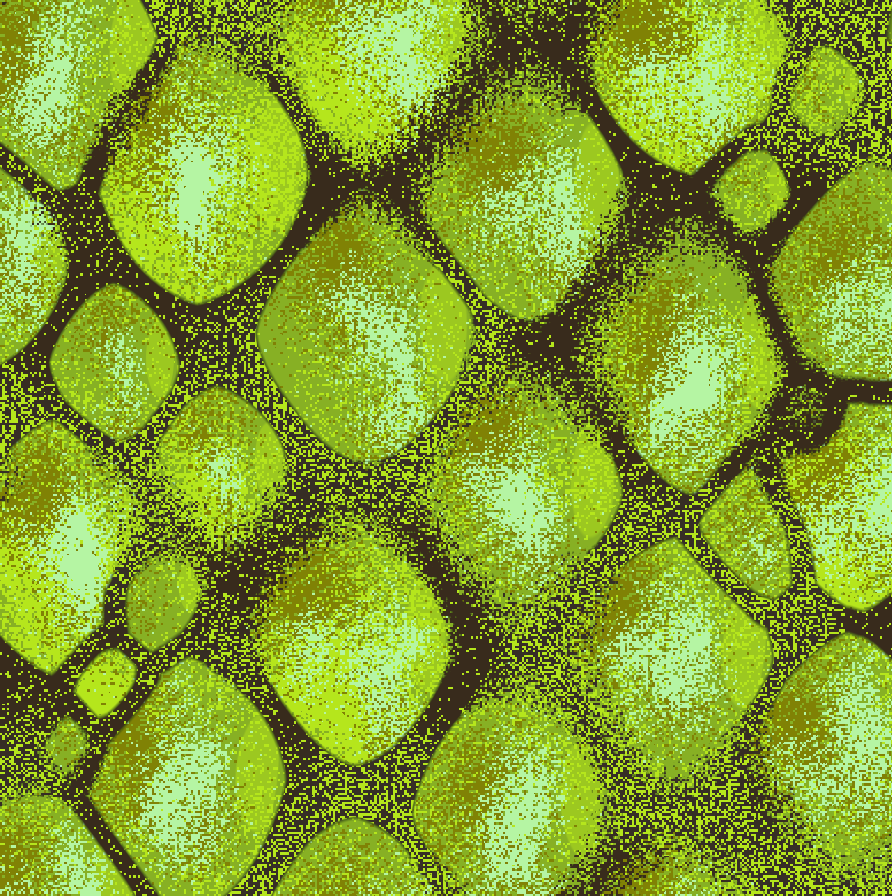
A Shadertoy shader for this pattern:

```glsl
const vec3 GROUT = vec3(0.21, 0.18, 0.15);
const vec3 UMBER = vec3(0.22, 0.17, 0.11);
const vec3 GREEN = vec3(0.53, 0.69, 0.14);
const vec3 LIME = vec3(0.71, 0.90, 0.11);
const vec3 OLIVE = vec3(0.50, 0.51, 0.02);
const vec3 MINT = vec3(0.71, 0.96, 0.64);
const vec3 SHADE = vec3(0.20, 0.27, 0.08);
const float GRAINS = 390.0;

struct Nearest {
    float dist;
    float second;
    vec2 local;
    float radius;
    float seed;
};

float hash(vec2 p) {
    return fract(sin(dot(p, vec2(127.1, 311.7))) * 43758.545);
}

float noise(vec2 p) {
    vec2 i = floor(p), f = fract(p);
    f = f * f * (3.0 - 2.0 * f);
    return mix(mix(hash(i), hash(i + vec2(1, 0)), f.x),
               mix(hash(i + vec2(0, 1)), hash(i + vec2(1, 1)), f.x), f.y);
}

// Random signed offset for one scale
vec2 scatter(float seed) {
    return vec2(hash(vec2(seed, 1.3)), hash(vec2(seed, 7.9))) - 0.5;
}

// Speckle covering the given share of the grains
float stipple(vec2 cell, float seed, float amount) {
    return step(hash(cell + seed * 17.3), amount);
}

float blob(vec2 q, vec2 centre, vec2 tightness) {
    vec2 d = (q - centre) * tightness;
    return exp(-dot(d, d));
}

// Rounded diamond competing for the nearest two places
void addScale(inout Nearest n, vec2 p, vec2 centre, float radius, float seed) {
    vec2 q = (p - centre) / (radius * vec2(1.0, 1.23));
    vec2 a = pow(abs(q) + 1e-4, vec2(1.45));
    float d = (pow(a.x + a.y, 1.0 / 1.45) - 1.0) * radius;
    if (d < n.dist) {
        n = Nearest(d, n.dist, q, radius, seed);
    } else {
        n.second = min(n.second, d);
    }
}

// Row of scales whose size and spacing change by a ratio
void addChain(inout Nearest n, vec2 p, vec2 centre, vec2 stride, float radius, float ratio, int count, float seed) {
    for (int i = 0; i < count; i++) {
        addScale(n, p, centre, radius, seed + float(i));
        centre += stride;
        stride *= ratio;
        radius *= ratio;
    }
}

// Slanted lattice, squeezed towards the middle at both sides
void addLattice(inout Nearest n, vec2 p) {
    for (int row = -3; row <= 3; row++) {
        for (int col = -3; col <= 4; col++) {
            if (row == 1 && col < 1) continue;
            float seed = float(col) * 3.7 + float(row) * 11.9 + 60.0;
            vec2 c = vec2(0.404, 0.375) + float(col) * vec2(0.178, 0.180) + float(row) * vec2(-0.185, 0.160);
            float side = smoothstep(0.27, 0.44, abs(c.x - 0.5));
            c += side * vec2(0.02, -0.09 * sin(5.4 * (c.y - 0.5)));
            addScale(n, p, c + 0.014 * scatter(seed), mix(0.111, 0.123, hash(vec2(seed, 4.1))), seed);
        }
    }
}

vec3 scaleColour(Nearest n, vec2 p, vec2 cell) {
    vec2 q = n.local + 0.35 * (vec2(noise(p * 21.0), noise(p * 21.0 + 40.0)) - 0.5);
    float large = smoothstep(0.055, 0.10, n.radius);
    vec2 shift = scatter(n.seed), drift = scatter(n.seed + 31.0);
    vec3 col = GREEN;

    // Pale lens on the right flank
    float lens = length((n.local - vec2(0.70, -0.08)) * vec2(4.8, 2.2));
    col = mix(col, mix(GREEN, LIME, 0.45), smoothstep(1.05, 0.95, lens));

    // Lime dust, olive shadow and mint bloom
    float flood = step(0.72, hash(vec2(n.seed, 9.2)));
    float dust = mix(0.02, 0.42, noise(p * 13.0)) + flood * 0.8 * blob(q, vec2(-0.1, 0.3), vec2(1.3));
    col = mix(col, LIME, stipple(cell, 1.0, dust));
    float olive = blob(q, vec2(-0.28, -0.3) + 0.5 * shift, vec2(2.0, 1.8))
                + 0.6 * blob(q, vec2(0.25, 0.45) + 0.5 * drift, vec2(3.0));
    col = mix(col, OLIVE, stipple(cell, 2.0, 0.85 * olive * (0.35 + 0.65 * large)));
    float mint = blob(q, vec2(0.25, 0.05) + 0.5 * drift, vec2(3.6, 1.9))
               + 0.7 * blob(q, vec2(-0.15, 0.15) + 0.5 * shift, vec2(3.8, 3.2));
    return mix(col, MINT, stipple(cell, 3.0, 0.85 * mint * large));
}

void mainImage(out vec4 fragColor, in vec2 fragCoord) {
    float px = 1.0 / iResolution.y;
    vec2 p = vec2(fragCoord.x * px, 1.0 - fragCoord.y * px);
    vec2 cell = floor(p * GRAINS);
    vec2 warped = p + 0.014 * (vec2(noise(p * 9.0), noise(p * 9.0 + 20.0)) - 0.5);

    Nearest n = Nearest(9.0, 9.0, vec2(0), 1.0, 0.0);
    addLattice(n, warped);
    addChain(n, warped, vec2(0.245, 0.521), vec2(-0.073, 0.137), 0.078, 0.74, 4, 5.0);
    addChain(n, warped, vec2(0.130, 0.406), vec2(-0.150, -0.111), 0.075, 1.30, 2, 15.0);
    addChain(n, warped, vec2(0.831, 0.209), vec2(0.087, -0.107), 0.047, 0.95, 3, 25.0);
    addChain(n, warped, vec2(0.846, 0.592), vec2(0.069, -0.121), 0.072, 0.68, 2, 35.0);

    // Channels between scales, dusted with lime
    float patches = noise(p * 8.0 + 5.0);
    vec3 col = mix(GROUT, UMBER, smoothstep(0.4, 0.7, patches));
    col = mix(col, LIME, stipple(cell, 4.0, mix(0.42, 0.08, smoothstep(0.35, 0.8, patches))));

    // Scale bodies with partly frayed rims
    float edge = max(n.dist, 0.5 * (n.dist - n.second) + 0.010);
    float fray = 0.055 * smoothstep(0.42, 0.8, noise(p * 7.0 + 11.0));
    edge += fray * (hash(cell + 83.0) - 0.4);
    vec3 body = scaleColour(n, p, cell);
    body = mix(body, SHADE, 0.7 * smoothstep(-0.004, 0.0, edge));
    col = mix(col, body, smoothstep(px, -px, edge));
    fragColor = vec4(col, 1.0);
}
```
